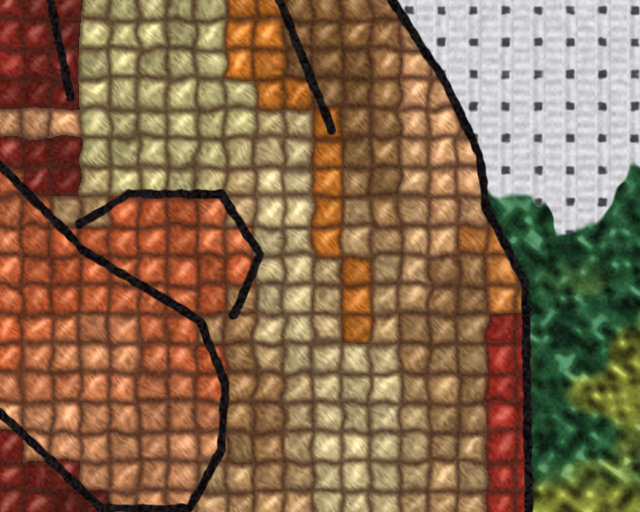
Write a Shadertoy shader that draws this texture.

```glsl
const vec2 STITCH = vec2(0.0567, 0.0575);
const vec2 STITCH_ORIGIN = vec2(0.526, 0.355);
const vec2 HOLE_PITCH = vec2(0.0630, 0.0625);
const vec2 HOLE_ORIGIN = vec2(0.925, 0.020);
const float LINE_WIDTH = 0.0085;
const vec3 TAN = vec3(0.72, 0.53, 0.35);
const vec3 CREAM = vec3(0.84, 0.78, 0.57);
const vec3 PALE = vec3(0.76, 0.72, 0.49);
const vec3 BROWN = vec3(0.50, 0.34, 0.18);
const vec3 PEACH = vec3(0.86, 0.62, 0.43);
const vec3 ORANGE = vec3(0.82, 0.45, 0.13);
const vec3 RUST = vec3(0.77, 0.35, 0.19);
const vec3 RED = vec3(0.66, 0.19, 0.15);
const vec3 MAROON = vec3(0.36, 0.11, 0.09);
const vec3 FOREST = vec3(0.14, 0.31, 0.19);
const vec3 MOSS = vec3(0.48, 0.50, 0.19);
const vec3 CLOTH = vec3(0.82, 0.82, 0.84);
const vec3 GAP = vec3(0.24, 0.14, 0.10);
const vec3 INK = vec3(0.06, 0.045, 0.05);

// Drawn contours, top-down, in canvas heights
const vec2 BACK[6] = vec2[6](vec2(0.765, 0.0), vec2(0.871, 0.163), vec2(0.936, 0.301),
    vec2(0.950, 0.407), vec2(1.026, 0.554), vec2(1.033, 1.0));
const vec2 CHEEK[6] = vec2[6](vec2(0.0, 0.322), vec2(0.163, 0.489), vec2(0.391, 0.627),
    vec2(0.440, 0.749), vec2(0.432, 0.879), vec2(0.366, 1.0));
const vec2 EAR[6] = vec2[6](vec2(0.155, 0.438), vec2(0.252, 0.379), vec2(0.432, 0.379),
    vec2(0.508, 0.497), vec2(0.480, 0.565), vec2(0.456, 0.616));

float hash(vec2 p) {
    vec3 q = fract(p.xyx * 0.1031);
    q += dot(q, q.yzx + 33.33);
    return fract((q.x + q.y) * q.z);
}
float noise(vec2 p) {
    vec2 i = floor(p), f = fract(p);
    f = f * f * (3.0 - 2.0 * f);
    return mix(mix(hash(i), hash(i + vec2(1, 0)), f.x),
               mix(hash(i + vec2(0, 1)), hash(i + 1.0), f.x), f.y);
}
float segment(vec2 p, vec2 a, vec2 b) {
    vec2 d = b - a;
    return length(p - a - d * clamp(dot(p - a, d) / dot(d, d), 0.0, 1.0));
}
float contour(vec2 p, vec2 pts[6]) {
    float d = 9.0;
    for (int i = 0; i < 5; i++) d = min(d, segment(p, pts[i], pts[i + 1]));
    return d;
}
// Horizontal offset from a contour that descends steadily
float sideOf(vec2 p, vec2 pts[6]) {
    float x = pts[0].x;
    for (int i = 0; i < 5; i++) {
        float t = clamp((p.y - pts[i].y) / (pts[i + 1].y - pts[i].y), 0.0, 1.0);
        x += t * (pts[i + 1].x - pts[i].x);
    }
    return p.x - x;
}
float blob(vec2 p, vec2 center, vec2 radius) {
    return smoothstep(1.1, 0.65, length((p - center) / radius));
}

// Thread colour for one stitch
vec3 threadColor(vec2 c) {
    float n = noise(c * 9.0 + 4.0), back = sideOf(c, BACK), cheek = sideOf(c, CHEEK);
    vec3 col = mix(TAN, CREAM, 0.5 * n);
    col = mix(col, PALE, blob(c, vec2(0.31, 0.17), vec2(0.25, 0.28)));
    col = mix(col, PEACH, 0.7 * smoothstep(-0.17, -0.08, back) * step(c.y, 0.5));
    col = mix(col, BROWN, 0.85 * blob(c, vec2(0.66, 0.07), vec2(0.12, 0.20)));
    col = mix(col, BROWN, 0.7 * blob(c, vec2(0.74, 0.29), vec2(0.07, 0.15)));
    col = mix(col, BROWN, 0.4 * blob(c, vec2(0.89, 0.70), vec2(0.12, 0.24)));
    col = mix(col, BROWN, 0.4 * blob(c, vec2(0.50, 0.76), vec2(0.09, 0.20)));
    col = mix(col, CREAM, 0.8 * blob(c, vec2(0.57, 0.48), vec2(0.08, 0.30)));
    col = mix(col, CREAM, 0.8 * blob(c, vec2(0.69, 0.84), vec2(0.13, 0.24)));
    // Stepped orange strand
    float strand = 0.500 + 0.057 * step(0.13, c.y) + 0.075 * step(0.23, c.y) + 0.062 * step(0.49, c.y);
    col = mix(col, ORANGE, 0.9 * step(abs(c.x - strand), 0.031) * step(c.y, 0.69));
    // Strip along the back
    if (back > -0.075 && c.y > 0.45) col = c.y > 0.60 ? RED : mix(ORANGE, PEACH, 0.4);
    // Upper left locks
    if (c.x < 0.13 && c.y < 0.23) col = mix(RED, MAROON, n);
    else if (c.x < 0.17 && c.y < 0.27) col = PEACH;
    else if (c.x < 0.15 && c.y < 0.40) col = mix(MAROON, RED, 0.5 * n);
    // Cheek, ear and shadow below the jaw
    float earRight = 0.508 - 0.65 * abs(c.y - 0.497);
    bool inEar = c.y > max(0.379, 0.379 + 0.63 * (0.252 - c.x)) && c.x < earRight && c.y < 0.62;
    if (cheek < 0.0 || inEar) {
        float glow = 0.75 * smoothstep(0.58, 0.85, c.y + 0.25 * (n - 0.5));
        col = mix(RUST, PEACH, clamp(glow + 0.35 * n * n, 0.0, 0.8));
    }
    if (c.y > 0.806 + 0.94 * c.x) col = mix(MAROON, RED, 0.45 * n);
    return col;
}
vec3 clothColor(vec2 p) {
    vec2 g = (p - HOLE_ORIGIN) / HOLE_PITCH, f = fract(g + 0.5) - 0.5;
    float weave = mix(sin(g.x * 18.85), sin(g.y * 18.85), step(0.25, abs(f.x)));
    vec3 col = CLOTH + 0.045 * weave + 0.08 * (noise(p * 90.0) - 0.5);
    float hole = length(max(abs(f) - 0.07, 0.0)) + 0.06 * noise(p * 110.0);
    return mix(vec3(0.28, 0.27, 0.29), col, smoothstep(0.03, 0.14, hole));
}

void mainImage(out vec4 fragColor, in vec2 fragCoord) {
    vec2 p = vec2(fragCoord.x, iResolution.y - fragCoord.y) / iResolution.y;
    vec2 wobble = vec2(noise(p * 32.0), noise(p * 32.0 + 50.0)) - 0.5;
    vec2 g = (p + 0.013 * wobble - STITCH_ORIGIN) / STITCH;
    vec2 cell = floor(g + 0.5), f = g - cell, center = STITCH_ORIGIN + cell * STITCH;
    float tone = hash(cell + 70.0), grain = noise(p * 190.0);

    // Raised thread, slanted sheen and dark seams
    float body = smoothstep(0.53, 0.29, abs(f.x)) * smoothstep(0.52, 0.26, abs(f.y));
    float fiber = noise(vec2((f.x + f.y) * 3.0, (f.x - f.y) * 10.0) + cell * 7.0);
    float sheen = smoothstep(0.32, 0.0, abs(f.x + 0.8 * f.y + 0.2 * (tone - 0.5)))
                * smoothstep(0.5, 0.1, length(f - vec2(0.06, -0.08)));
    vec3 thread = threadColor(center) * (0.76 + 0.22 * tone + 0.26 * (fiber - 0.5));
    thread += sheen * (0.10 + 0.20 * tone) * vec3(1.0, 0.94, 0.82);
    vec3 col = mix(mix(GAP, thread, 0.28), thread, body);

    // Foliage and bare cloth beyond the back contour
    float back = sideOf(p, BACK);
    float leafTop = 0.385 + 0.065 * smoothstep(1.06, 1.09, p.x) - 0.12 * smoothstep(1.16, 1.24, p.x);
    float leafy = smoothstep(-0.008, 0.008, p.y - leafTop + 0.035 * (noise(p * 38.0) - 0.5));
    float moss = smoothstep(0.35, 0.7, noise(p * 13.0 + 9.0)) * smoothstep(0.48, 0.68, p.y);
    float tuft = noise(mat2(0.8, -0.6, 0.6, 0.8) * p * vec2(48.0, 62.0));
    vec3 leaf = mix(FOREST, MOSS, moss) * (0.3 + 1.15 * tuft) + 0.16 * smoothstep(0.7, 0.95, tuft);
    col = mix(col, mix(clothColor(p), leaf, leafy), smoothstep(-0.003, 0.003, back));

    // Backstitched lines
    float d = min(contour(p, BACK), min(contour(p, CHEEK), contour(p, EAR)));
    d = min(d, min(segment(p, vec2(0.098, 0.0), vec2(0.138, 0.190)),
                   segment(p, vec2(0.546, 0.0), vec2(0.648, 0.254))));
    d = min(d, min(segment(p, vec2(0.0, 0.806), vec2(0.195, 0.99)),
                   segment(p, vec2(0.195, 0.993), vec2(0.37, 0.993))));
    d += 0.004 * (noise(p * 65.0) - 0.5);
    col = mix(INK + 0.05 * grain, col, smoothstep(LINE_WIDTH - 0.003, LINE_WIDTH + 0.002, d));
    fragColor = vec4(clamp(col + 0.07 * (grain - 0.5), 0.0, 1.0), 1.0);
}
```
